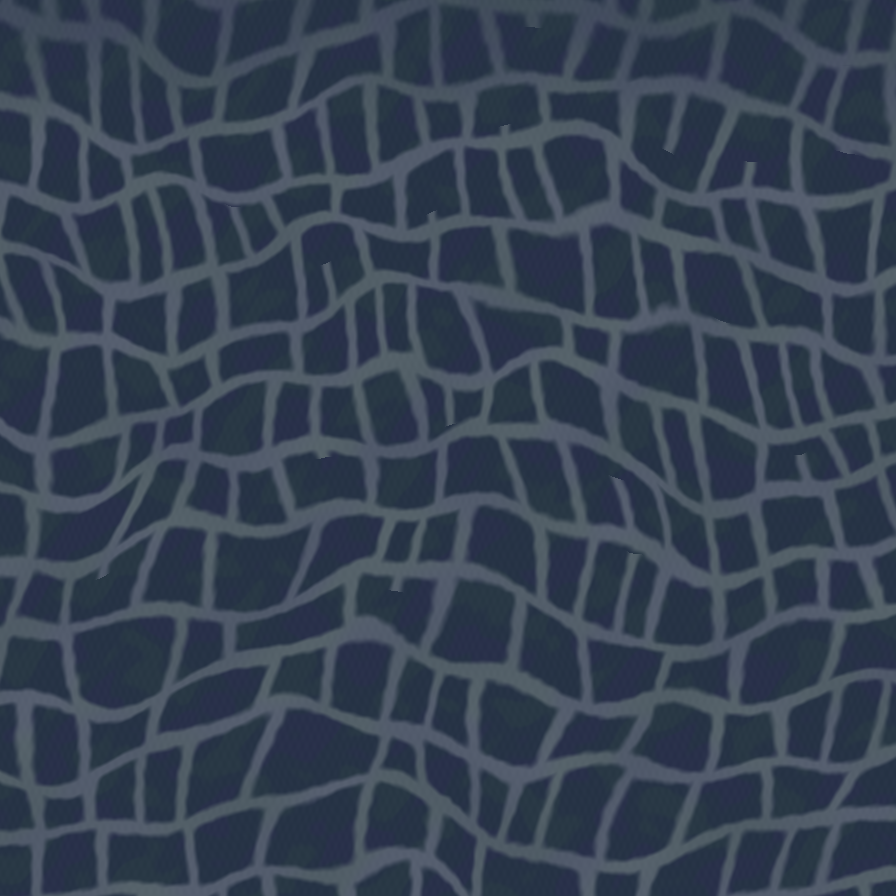
This texture is drawn by a three.js fragment shader. Its source:

```glsl
// Wavy rows of irregular dark slate-blue mosaic tiles with soft grey grout.
varying vec2 vUv;

float hash(vec2 p) {
  return fract(sin(dot(p, vec2(127.1, 311.7))) * 4375.85);
}

// Layered sines, roughly -1 to 1
float waves(vec2 p) {
  return 0.5 * sin(p.x + 1.7 * sin(p.y * 0.8)) + 0.5 * sin(p.y * 1.3 - p.x * 0.6 + 2.0 * sin(p.x * 0.7));
}

// Height of the seam below a row, in row units
float rowSeam(float row, float x) {
  float phase = 6.28 * hash(vec2(row, 3.0));
  return row + 0.17 * sin(x * 15.0 + phase) + 0.10 * sin(x * 37.0 + phase * 2.7);
}

// Slanted joint on the left of a tile, in column units
float tileJoint(vec2 id, float rise) {
  float shift = 0.52 * (hash(id + 17.0) - 0.5);
  float slant = 0.42 * (hash(id + 41.0) - 0.5);
  return id.x + shift + slant * (rise - 0.5);
}

float softMin(float a, float b) {
  float h = max(0.006 - abs(a - b), 0.0);
  return min(a, b) - h * h / 0.024;
}

// Distance in canvas units from p to the nearest tile side
float tileDistance(vec2 p) {
  float rows = 12.4;
  float y = p.y * rows;
  float row = floor(y);
  if (y < rowSeam(row, p.x)) row -= 1.0;
  else if (y > rowSeam(row + 1.0, p.x)) row += 1.0;
  float bottom = rowSeam(row, p.x);
  float top = rowSeam(row + 1.0, p.x);
  float rise = (y - bottom) / (top - bottom);

  float columns = 10.4 + 3.0 * hash(vec2(row, 9.0));
  float x = p.x * columns + 5.0 * hash(vec2(row, 23.0));
  vec2 id = vec2(floor(x), row);
  if (x < tileJoint(id, rise)) id.x -= 1.0;
  else if (x > tileJoint(id + vec2(1.0, 0.0), rise)) id.x += 1.0;
  float left = tileJoint(id, rise);
  float right = tileJoint(id + vec2(1.0, 0.0), rise);
  float across = (x - left) / (right - left);

  // Each tile tapers, so the grout forms thin wedges
  float lean = hash(id + 61.0);
  float lowInset = 0.13 * hash(id + 71.0) * mix(across, 1.0 - across, step(0.5, lean));
  float highInset = 0.13 * hash(id + 83.0) * mix(1.0 - across, across, step(0.5, lean));
  float sideInset = 0.10 * hash(id + 97.0) * rise;
  float vertical = min(y - bottom - lowInset, top - y - highInset) / rows;
  float sides = min(x - left - sideInset, right - x) / columns;

  // Some wide tiles are cut in two
  if (right - left > 1.05 && hash(id + 113.0) > 0.45) {
    float cut = mix(left, right, 0.5 + 0.16 * (lean - 0.5));
    sides = min(sides, abs(x - cut) / columns);
  }
  return softMin(vertical, sides);
}

void main() {
  // Broad bends in the courses, then ragged tile edges
  vec2 p = vUv;
  p += vec2(0.030 * sin(vUv.y * 7.0 + 2.0 * vUv.x + 0.6),
            0.034 * sin(vUv.x * 8.0 - 2.5 * vUv.y + 2.2));
  p += 0.010 * vec2(waves(vUv * 19.0 + 4.0), waves(vUv.yx * 21.0 + 8.0));
  p += 0.0011 * vec2(waves(vUv * 170.0), waves(vUv.yx * 190.0 + 3.0));

  // The top edge is hazier
  float haze = smoothstep(0.82, 1.0, vUv.y + 0.03 * waves(vUv * 9.0));
  float d = tileDistance(p);
  float grout = 1.0 - smoothstep(0.0015, 0.0095 + 0.003 * haze, d);
  grout *= 1.0 - 0.42 * haze;
  grout *= 0.94 + 0.08 * waves(vUv * 24.0 + 5.0);

  // Tiles drift between violet and green slate
  float tint = waves(vUv * 43.0 + 11.0) + 0.5 * waves(vUv * 110.0);
  vec3 slate = vec3(0.150, 0.200, 0.272);
  slate = mix(slate, vec3(0.160, 0.190, 0.290), smoothstep(0.25, 0.65, tint));
  slate = mix(slate, vec3(0.160, 0.220, 0.270), smoothstep(0.25, 0.65, -tint));
  vec3 greyGrout = mix(vec3(0.335, 0.370, 0.435), vec3(0.335, 0.385, 0.415),
                       smoothstep(-0.5, 0.5, waves(vUv * 31.0 + 2.0)));

  // Faint woven grain
  float grain = 0.006 * sin(vUv.x * 720.0 + 2.0 * waves(vUv * 60.0)) * sin(vUv.y * 310.0);
  gl_FragColor = vec4(mix(slate, greyGrout, grout) + grain, 1.0);
}
```
